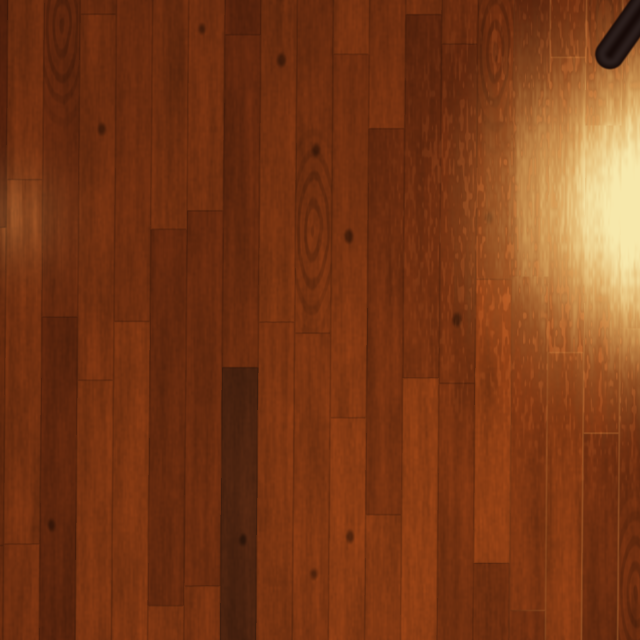
Give the GLSL for this texture, as a Shadertoy shader.

```glsl
// A reddish hardwood floor of narrow upright planks under a warm lamp glare.
// Hashed columns and butt joints pick plank tones; stretched noise makes grain,
// ovals make figure and knots, and a radial ramp paints the reflection.

const vec3 DARK  = vec3(0.27, 0.125, 0.055);
const vec3 MID   = vec3(0.43, 0.18, 0.06);
const vec3 LIGHT = vec3(0.57, 0.25, 0.08);
const vec3 TAN   = vec3(0.71, 0.43, 0.20);
const vec3 AMBER = vec3(0.87, 0.67, 0.38);
const vec3 CREAM = vec3(0.97, 0.91, 0.67);
const vec3 BLACK = vec3(0.09, 0.04, 0.03);

const float PLANK_WIDTH = 0.0565;
const float LEAN = 0.008;
const float DARK_SHARE = 0.22;
const float SOFTNESS = 0.0011;
const vec2 GLARE_POS = vec2(1.0, 0.675);
const vec2 LIT_POS = vec2(0.64, 0.2);

float hash(vec2 p) {
    vec3 q = fract(vec3(p.xyx) * 0.1031);
    q += dot(q, q.yzx + 33.33);
    return fract((q.x + q.y) * q.z);
}

float noise(vec2 p) {
    vec2 i = floor(p), f = fract(p);
    f = f * f * (3.0 - 2.0 * f);
    return mix(mix(hash(i), hash(i + vec2(1, 0)), f.x),
               mix(hash(i + vec2(0, 1)), hash(i + vec2(1, 1)), f.x), f.y);
}

float fbm(vec2 p) {
    float sum = 0.0, amp = 0.5;
    for (int i = 0; i < 4; i++) {
        sum += amp * noise(p);
        p = p * 2.03 + 17.1;
        amp *= 0.5;
    }
    return sum / 0.9375;
}

float capsule(vec2 p, vec2 a, vec2 b) {
    vec2 ab = b - a;
    return length(p - a - ab * clamp(dot(p - a, ab) / dot(ab, ab), 0.0, 1.0));
}

// 1 inside radius a, fading to 0 at radius b
float falloff(float a, float b, float r) { return 1.0 - smoothstep(a, b, r); }

vec3 floorColor(vec2 p) {
    // Plank layout
    float u = (p.x - LEAN * p.y) / PLANK_WIDTH - 0.08;
    float column = floor(u);
    float across = u - column - 0.5;
    float plankLength = mix(0.42, 0.68, hash(vec2(column, 7.0)));
    float v = p.y / plankLength + 5.0 * hash(vec2(column, 19.0));
    vec2 id = vec2(column + 40.0, floor(v));
    float along = (fract(v) - 0.5) * plankLength;
    float tone = hash(id + 3.7);
    float kind = hash(id + 51.3);

    // Room light and plank tone
    vec2 q = (p - LIT_POS) * vec2(1.9, 1.35);
    float lit = mix(-0.6, 0.6, exp(-dot(q, q)));
    vec3 wood = mix(MID, LIGHT, lit + (tone - 0.5) * 0.85);
    float isDark = step(kind, DARK_SHARE) * step(column, 11.5);
    wood = mix(wood, DARK * (1.0 + 0.25 * lit), isDark * mix(0.65, 1.0, tone));

    // Long streaks, broad mottling and fine pores
    vec2 seed = id * 13.7;
    float streak = fbm(vec2(p.x * 110.0, p.y * 4.0) + seed) - 0.5;
    float mottle = fbm(p * vec2(30.0, 9.0) + seed) - 0.5;
    float pores = noise(p * vec2(330.0, 75.0)) - 0.5;
    float speckle = noise(p * 210.0) - 0.5;
    wood *= 1.0 + 0.28 * streak + 0.22 * mottle + 0.09 * pores + 0.06 * speckle;

    // Nested oval figure on a few planks
    float center = (hash(id + 8.1) - 0.5) * 0.3;
    vec2 oval = vec2(across + 0.1 * mottle, (along - center) * 5.0);
    float rings = sin(length(oval) * 34.0 + 5.0 * mottle);
    float figured = step(0.83, kind) * falloff(0.3, 1.1, length(oval));
    wood *= 1.0 - 0.16 * figured * smoothstep(-0.2, 0.9, rings);

    // Small knots
    vec2 knotAt = vec2(hash(id + 21.0) - 0.5, hash(id + 33.0) - 0.5);
    vec2 knot = vec2((across - knotAt.x * 0.5) * PLANK_WIDTH,
                     (along - knotAt.y * plankLength * 0.7) * 0.65);
    float hasKnot = step(0.76, hash(id + 67.0));
    wood *= 1.0 - 0.4 * hasKnot * falloff(0.002, 0.009, length(knot) + 0.006 * mottle);

    // Seams: dark in shade, pale where they catch the lamp
    float side = (0.5 - abs(across)) * PLANK_WIDTH;
    float end = plankLength * 0.5 - abs(along);
    float seam = falloff(0.0004, 0.0022, min(side, end));
    float pale = smoothstep(0.76, 0.9, p.x);
    wood *= 1.0 - 0.16 * seam * (1.0 - pale);
    wood = mix(wood, TAN, 0.42 * seam * pale);

    // Lamp glare, broken up by the grain
    float r = length((p - GLARE_POS) * vec2(1.0, 0.88));
    r += 0.06 * streak + 0.025 * pores + 0.025 * (tone - 0.5);
    wood = mix(wood, TAN, 0.8 * falloff(0.15, 0.34, r));
    wood = mix(wood, AMBER, falloff(0.10, 0.24, r));
    wood = mix(wood, CREAM, falloff(0.04, 0.16, r));
    float glint = smoothstep(0.1, 0.4, pores + 0.5 * streak);
    wood += vec3(0.13, 0.09, 0.05) * glint * falloff(0.18, 0.46, r) * smoothstep(0.1, 0.25, r);

    // Faint second reflection at the left edge
    vec2 s = (p - vec2(0.0, 0.66)) * vec2(11.0, 13.0);
    wood += vec3(0.15, 0.13, 0.08) * exp(-dot(s, s)) * (1.0 + streak);

    // Dark rounded leg in the upper right corner
    float leg = capsule(p, vec2(0.953, 0.915), vec2(1.02, 1.01));
    vec3 legColor = BLACK + 0.08 * falloff(0.0, 0.012, abs(leg - 0.012));
    return mix(wood, legColor, falloff(0.021, 0.025, leg));
}

void mainImage(out vec4 fragColor, in vec2 fragCoord) {
    vec2 p = fragCoord / iResolution.xy;
    vec3 color = vec3(0.0);
    for (int i = 0; i < 4; i++) {
        vec2 corner = vec2(i & 1, i >> 1) - 0.5;
        color += 0.25 * floorColor(p + corner * SOFTNESS);
    }
    fragColor = vec4(clamp(color, 0.0, 1.0), 1.0);
}
```
